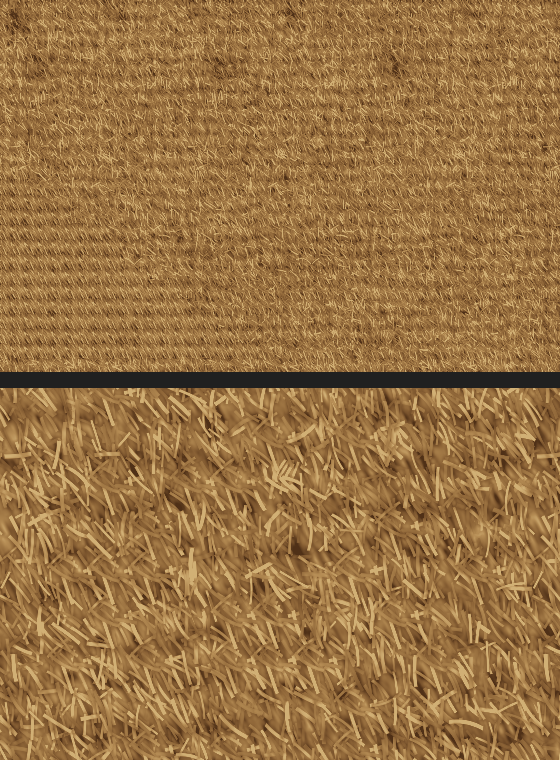
Top, the full canvas; bottom, a detail of the centre.
A WebGL 2 fragment shader for this texture:

```glsl
#version 300 es
precision highp float;

uniform vec2 u_resolution;
out vec4 outColor;

// Layout, in units of the canvas height
const float ROWS = 25.0;
const vec2 CELL = vec2(0.0367, 1.0 / ROWS);
const float TILE_COLUMNS = 13.0;
const float TILE_WIDTH = TILE_COLUMNS * CELL.x;

// Fibers, in units of one cell
const int FIBERS = 22;
const float FIBER_WIDTH = 0.036;
const float FIBER_LENGTH = 0.27;
const float SHADOW_WIDTH = 0.09;
const vec2 TUFT_SIZE = vec2(0.95, 0.76);
const float LEAN = 2.05;

// Tone
const float BASE_TONE = 0.48;
const float FIBER_TONE = 0.79;
const float FIBER_CONTRAST = 0.80;
const float SHADOW_DEPTH = 0.20;
const float GRAIN_CONTRAST = 0.34;
const float GROOVE_DEPTH = 0.20;
const float WEAR_DEPTH = 0.42;
const vec3 STRAW_RAMP[6] = vec3[6](
    vec3(0.31, 0.19, 0.09), vec3(0.47, 0.32, 0.17),
    vec3(0.56, 0.40, 0.22), vec3(0.63, 0.47, 0.27),
    vec3(0.71, 0.55, 0.33), vec3(0.82, 0.69, 0.46));

vec4 hash4(vec3 p) {
    vec4 q = fract(p.xyzx * vec4(0.1031, 0.1030, 0.0973, 0.1099));
    q += dot(q, q.wzxy + 33.33);
    return fract((q.xxyz + q.yzzw) * q.zywx);
}

float noise(vec2 p) {
    vec2 i = floor(p), f = fract(p);
    f = f * f * (3.0 - 2.0 * f);
    float a = hash4(vec3(i, 7.0)).x;
    float b = hash4(vec3(i + vec2(1, 0), 7.0)).x;
    float c = hash4(vec3(i + vec2(0, 1), 7.0)).x;
    float d = hash4(vec3(i + vec2(1, 1), 7.0)).x;
    return mix(mix(a, b, f.x), mix(c, d, f.x), f.y);
}

vec3 strawColor(float tone) {
    float t = clamp(tone, 0.0, 1.0) * 5.0;
    int i = min(int(t), 4);
    return mix(STRAW_RAMP[i], STRAW_RAMP[i + 1], t - float(i));
}

// 1 where the weave is loose, 0 in the even lower left corner
float looseness(vec2 cell) {
    vec2 c = (cell + 0.5) * CELL;
    float ragged = 0.07 * (hash4(vec3(cell, 3.0)).x - 0.5);
    bool even = c.x + 1.35 * c.y + ragged < 0.76 && cell.y > 0.5;
    return even ? 0.0 : 1.0;
}

// Frayed dark patch, repeated across with the tile
float frayedPatch(vec2 p, vec2 center, vec2 radius) {
    vec2 d = p - center;
    d.x = mod(d.x + 0.5 * TILE_WIDTH, TILE_WIDTH) - 0.5 * TILE_WIDTH;
    d.x += 0.5 * d.y;
    return exp(-dot(d / radius, d / radius));
}

float wear(vec2 p) {
    float w = frayedPatch(p, vec2(0.31, 0.97), vec2(0.035, 0.025));
    w += frayedPatch(p, vec2(0.108, 0.82), vec2(0.038, 0.042));
    w += exp(-dot(p - vec2(0.04, 0.95), p - vec2(0.04, 0.95)) / 0.0016);
    return min(w, 1.0);
}

void main() {
    vec2 p = gl_FragCoord.xy / u_resolution.y;
    vec2 grid = p / CELL;
    vec2 home = floor(grid);
    float pixel = 1.0 / (u_resolution.y * CELL.y);
    float loose = looseness(home);

    // Grooves between rows and, more faintly, between tufts
    vec2 sway = vec2(noise(grid * 0.9), noise(grid * 0.9 + 40.0)) - 0.5;
    vec2 ridge = -cos(6.28318 * (grid + sway * 0.5 * loose));
    float relief = ridge.y * 0.65 + ridge.x * 0.35;
    float shade = GROOVE_DEPTH * mix(1.2, 0.8, loose) * relief;
    shade += 0.08 * (noise(p * 9.0) - 0.5) + 0.10 * loose * (noise(grid * 0.8 + 9.0) - 0.5);
    shade -= WEAR_DEPTH * wear(p) * noise(grid * vec2(3.0, 1.2) + vec2(grid.y * 1.5, 0.0));

    // Matted ground below the fibers, and grain that runs along them
    vec2 grain = grid * vec2(8.0, 4.0) + vec2(grid.y * 4.2, 0.0);
    float tone = BASE_TONE + 0.7 * (noise(grain) - 0.5);
    shade += GRAIN_CONTRAST * (noise(grain * 1.25 + 70.0) - 0.5);

    // Short fibers leaning the same way, with a few strays
    for (int y = -1; y <= 1; y++)
    for (int x = -1; x <= 1; x++) {
        vec2 cell = home + vec2(x, y);
        float free = looseness(cell);
        vec2 tile = vec2(mod(cell.x, TILE_COLUMNS), cell.y) + 5.0;
        vec2 seed = hash4(vec3(tile, 1.0)).y < 0.25 ? vec2(2.0) : tile;
        seed = mix(vec2(2.0), seed, free);
        for (int i = 0; i < FIBERS; i++) {
            vec4 h = hash4(vec3(seed * 3.7, float(i) * 5.3 + 11.0));
            vec4 k = hash4(vec3(seed * 2.3 + 61.0, float(i) * 3.1 + 4.0));
            float stray = step(0.82, k.x) * mix(0.3, 1.0, free);
            float angle = LEAN + (h.z - 0.5) * mix(0.7, 1.4, free) + stray * (k.y - 0.5) * 3.0;
            vec2 along = vec2(cos(angle), sin(angle));
            vec2 d = grid - cell - 0.5 - (h.xy - 0.5) * mix(TUFT_SIZE, vec2(1.0), 0.5 * free);
            float t = dot(d, along);
            float reach = FIBER_LENGTH * (0.6 + 0.8 * k.z);
            float bend = (k.w - 0.5) * 0.9 * (t * t - reach * reach * 0.3);
            float side = abs(dot(d, vec2(-along.y, along.x)) + bend);
            float edge = max(side, abs(t) - reach) - FIBER_WIDTH * (0.65 + 0.7 * k.y);
            float cover = 1.0 - smoothstep(-0.5 * pixel, 0.5 * pixel, edge);
            float fiber = FIBER_TONE + FIBER_CONTRAST * (h.w - 0.5) - 1.2 * side;
            tone -= SHADOW_DEPTH * (1.0 - smoothstep(0.0, SHADOW_WIDTH, edge)) * max(tone, 0.0);
            tone = mix(tone, fiber, cover);
        }
    }

    outColor = vec4(strawColor(tone + shade), 1.0);
}
```
